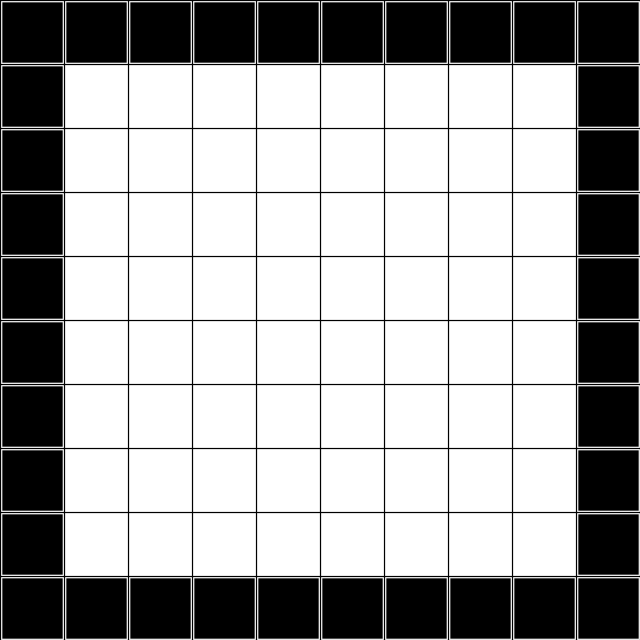
A WebGL 2 fragment shader for this pattern:

```glsl
#version 300 es
precision highp float;

uniform vec2 u_resolution;
out vec4 fragColor;

const float CELLS = 10.0;                          // cells along each side
const float LINE_WIDTH = 0.0019;                   // black grid line
const float RIM_WIDTH = 0.0019;                    // white outline of frame tiles
const vec2 GRID_OFFSET = vec2(0.0008, -0.0008);    // shift of the line centres
const vec3 INK = vec3(0.0);
const vec3 PAPER = vec3(1.0);

// Fraction of the pixel at p that lies inside the box lo..hi
float boxCoverage(vec2 p, vec2 lo, vec2 hi, vec2 pixel) {
    vec2 overlap = min(p + 0.5 * pixel, hi) - max(p - 0.5 * pixel, lo);
    vec2 span = clamp(overlap / pixel, 0.0, 1.0);
    return span.x * span.y;
}

bool isFrame(vec2 cell) {
    return any(lessThan(cell, vec2(0.5))) || any(greaterThan(cell, vec2(CELLS - 1.5)));
}

// White area of one cell: a full tile inside, a thin outline on the frame
float cellPaper(vec2 p, vec2 cell, vec2 pixel) {
    vec2 lo = cell / CELLS + GRID_OFFSET + 0.5 * LINE_WIDTH;
    vec2 hi = (cell + 1.0) / CELLS + GRID_OFFSET - 0.5 * LINE_WIDTH;
    float tile = boxCoverage(p, lo, hi, pixel);
    if (isFrame(cell)) {
        tile -= boxCoverage(p, lo + RIM_WIDTH, hi - RIM_WIDTH, pixel);
    }
    return tile;
}

void main() {
    // Centre a square canvas
    float side = min(u_resolution.x, u_resolution.y);
    vec2 p = (gl_FragCoord.xy - 0.5 * u_resolution) / side + 0.5;
    vec2 pixel = vec2(1.0 / side);

    // Sum the four nearest cells so pixels across a line blend correctly
    vec2 firstCell = floor((p - GRID_OFFSET) * CELLS - 0.5);
    float paper = 0.0;
    for (int y = 0; y < 2; y++) {
        for (int x = 0; x < 2; x++) {
            paper += cellPaper(p, firstCell + vec2(x, y), pixel);
        }
    }

    fragColor = vec4(mix(INK, PAPER, clamp(paper, 0.0, 1.0)), 1.0);
}
```
